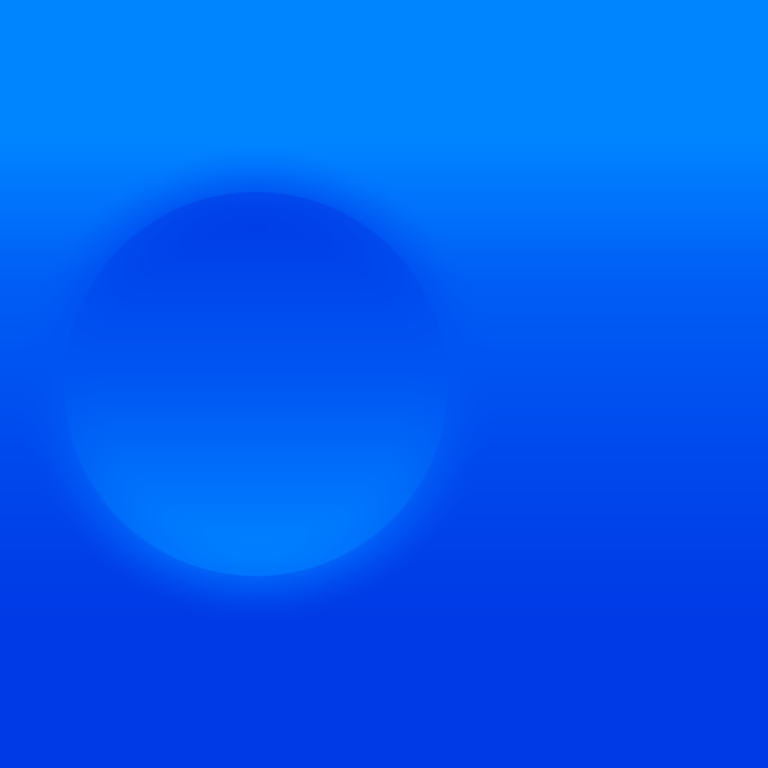
Give the GLSL for this background, as a WebGL 1 fragment shader.

```glsl
precision highp float;
// Draws a soft-edged blue disc whose vertical gradient opposes the blue gradient behind it.

uniform vec2 u_resolution;

const vec3 DEEP_BLUE = vec3(0.0, 0.225, 0.90);
const vec3 BRIGHT_BLUE = vec3(0.0, 0.52, 1.0);
const vec2 DISC_CENTER = vec2(0.3333, 0.5);
const float DISC_RADIUS = 0.25;
const float GLOW_WIDTH = 0.065;
const float SHARP_OPACITY = 0.5;

// Position of x between two limits, clamped to 0..1.
float ramp(float start, float end, float x) {
  return clamp((x - start) / (end - start), 0.0, 1.0);
}

// Brightness of the backdrop: flat top, steep upper fall, long lower fade.
float backdropTone(float y) {
  float lower = 0.19 * ramp(0.18, 0.39, y);
  float middle = 0.29 * ramp(0.39, 0.635, y);
  float upper = 0.52 * ramp(0.635, 0.82, y);
  return lower + middle + upper;
}

// Brightness of the disc: bright below, deep above.
float discTone(float y) {
  return 1.0 - 0.60 * ramp(0.27, 0.50, y) - 0.38 * ramp(0.50, 0.73, y);
}

// A blurred disc with a translucent crisp disc laid over it.
float discCoverage(float dist, float pixel) {
  float blurred = 1.0 - smoothstep(-GLOW_WIDTH, GLOW_WIDTH, dist);
  float crisp = 1.0 - smoothstep(-pixel, pixel, dist);
  return 1.0 - (1.0 - blurred) * (1.0 - SHARP_OPACITY * crisp);
}

// The blue channel rises faster than green through the dark tones.
vec3 bluePalette(float tone) {
  float blueMix = 1.0 - pow(clamp(1.0 - tone, 0.0, 1.0), 1.4);
  return mix(DEEP_BLUE, BRIGHT_BLUE, vec3(tone, tone, blueMix));
}

void main() {
  float shortSide = min(u_resolution.x, u_resolution.y);
  vec2 uv = gl_FragCoord.xy / u_resolution;
  vec2 offset = (uv - DISC_CENTER) * u_resolution / shortSide;
  float dist = length(offset) - DISC_RADIUS;

  float coverage = discCoverage(dist, 1.0 / shortSide);
  float tone = mix(backdropTone(uv.y), discTone(uv.y), coverage);
  gl_FragColor = vec4(bluePalette(tone), 1.0);
}
```
